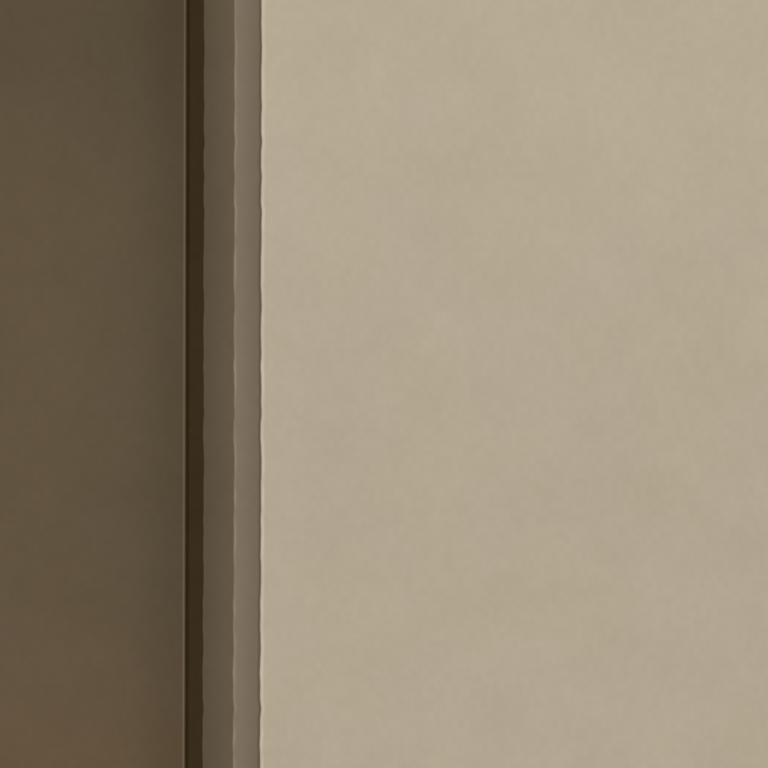
Write a Shadertoy shader that draws this texture.

```glsl
// Panel colours, left to right
const vec3 SHADE_COLOR  = vec3(0.362, 0.312, 0.240);
const vec3 GROOVE_COLOR = vec3(0.220, 0.178, 0.112);
const vec3 JAMB_COLOR   = vec3(0.370, 0.322, 0.256);
const vec3 STRIP_COLOR  = vec3(0.475, 0.425, 0.360);
const vec3 WALL_COLOR   = vec3(0.708, 0.660, 0.577);
const vec3 RIM_COLOR    = vec3(0.775, 0.725, 0.645);

// Vertical boundaries at the bottom of the canvas
const float GROOVE_X = 0.2405;
const float JAMB_X   = 0.2640;
const float STRIP_X  = 0.3035;
const float WALL_X   = 0.3390;
const float LEAN     = 0.0020;  // rightward drift towards the top

const float EDGE_SOFTNESS = 0.0013;
const float EDGE_WOBBLE   = 0.0018;
const float GRAIN_AMOUNT  = 0.022;
const float MOTTLE_AMOUNT = 0.022;

float hash(vec2 p) {
    vec3 q = fract(vec3(p.xyx) * 0.1031);
    q += dot(q, q.yzx + 33.33);
    return fract((q.x + q.y) * q.z);
}

float noise(vec2 p) {
    vec2 cell = floor(p);
    vec2 f = fract(p);
    f = f * f * (3.0 - 2.0 * f);
    return mix(mix(hash(cell), hash(cell + vec2(1.0, 0.0)), f.x),
               mix(hash(cell + vec2(0.0, 1.0)), hash(cell + 1.0), f.x), f.y);
}

float fbm(vec2 p) {
    float sum = 0.0;
    float weight = 0.5;
    for (int i = 0; i < 4; i++) {
        sum += weight * (noise(p) - 0.5);
        p = mat2(1.6, 1.2, -1.2, 1.6) * p + 17.3;
        weight *= 0.55;
    }
    return sum;
}

float edgeStep(float edge, float x, float softness) {
    return smoothstep(edge - softness, edge + softness, x);
}

// Soft vertical line centred on x = 0
float line(float x, float width) {
    return exp(-x * x / (width * width));
}

void mainImage(out vec4 fragColor, in vec2 fragCoord) {
    vec2 uv = fragCoord / iResolution.xy;
    float soft = max(EDGE_SOFTNESS, 0.75 / iResolution.x);

    // Slight lean and rough paint along the joints
    float x = uv.x - LEAN * uv.y;
    float wobble = EDGE_WOBBLE * (noise(vec2(3.7, uv.y * 65.0)) - 0.5);
    float roughX = x + wobble;

    // Slow light variation on each surface
    vec3 shade = SHADE_COLOR;
    shade *= 1.0 + 0.05 * smoothstep(0.22, 0.05, uv.x);
    shade *= 1.0 - 0.09 * smoothstep(0.16, 0.24, uv.x);
    shade *= 1.0 - 0.07 * smoothstep(0.70, 1.0, uv.y);
    shade += vec3(0.014, 0.003, -0.002) * smoothstep(0.25, 0.0, uv.y);
    vec3 jamb = JAMB_COLOR * (0.95 + 0.10 * smoothstep(JAMB_X, STRIP_X, x));
    vec3 strip = STRIP_COLOR * (1.04 - 0.10 * smoothstep(STRIP_X, WALL_X, x));
    vec3 wall = WALL_COLOR * (0.985 + 0.025 * smoothstep(0.3, 1.0, uv.y));

    // Panels from left to right
    vec3 color = mix(shade, GROOVE_COLOR, edgeStep(GROOVE_X, x, soft));
    color = mix(color, jamb, edgeStep(JAMB_X, roughX, soft));
    color = mix(color, strip, edgeStep(STRIP_X, roughX, soft));
    color = mix(color, wall, edgeStep(WALL_X, roughX, soft));

    // Thin highlights and dark seams along the joints
    float wear = noise(vec2(9.1, uv.y * 48.0));
    color += 0.07 * line(x - GROOVE_X + 0.002, 0.0013);
    color -= 0.05 * line(x - GROOVE_X - 0.003, 0.0018);
    color += 0.06 * wear * line(roughX - STRIP_X - 0.002, 0.0018);
    color -= 0.06 * line(roughX - WALL_X + 0.002, 0.0016);
    color = mix(color, RIM_COLOR, (0.45 + 0.5 * wear) * line(roughX - WALL_X - 0.0025, 0.0020));

    // Broad mottling and fine plaster grain
    float mottle = fbm(uv * 14.0);
    float grain = fbm(uv * vec2(130.0, 105.0));
    float lit = mix(0.65, 1.0, edgeStep(WALL_X, x, soft));
    color += lit * (MOTTLE_AMOUNT * mottle + GRAIN_AMOUNT * grain);
    color.b += 0.010 * fbm(uv * 9.0 + 41.0);

    fragColor = vec4(clamp(color, 0.0, 1.0), 1.0);
}
```
